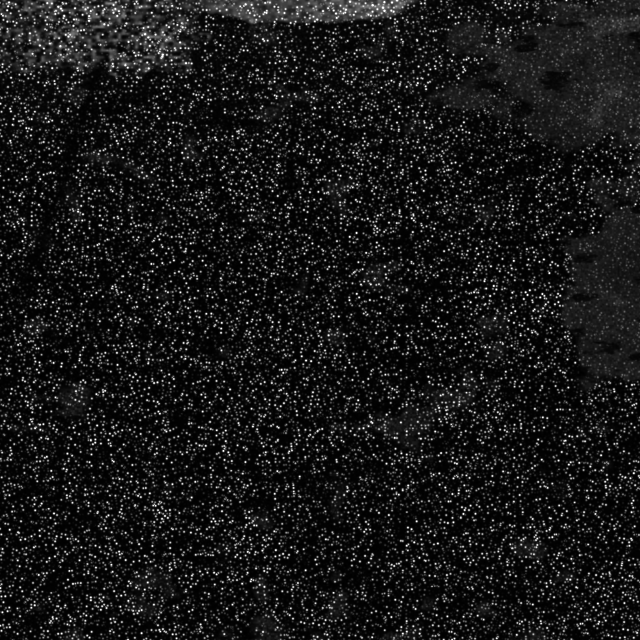
Give the GLSL for this texture, as a Shadertoy shader.

```glsl
// Dark weathered stone sprinkled with fine pale grains, grey patches and a dark scratch

const float GRAIN_CELLS = 256.0;
const float GRAIN_RADIUS = 0.43;   // in grain cells
const float GRAIN_PEAK = 1.2;
const float GRAIN_RARITY = 6.0;    // higher leaves fewer bright grains
const float BASE_TONE = 0.012;

vec3 hash3(vec2 p) {
    vec3 q = fract(p.xyx * vec3(0.1031, 0.1030, 0.0973));
    q += dot(q, q.yxz + 33.33);
    return fract((q.xxy + q.yzz) * q.zyx);
}

float valueNoise(vec2 p) {
    vec2 cell = floor(p);
    vec2 f = fract(p);
    f = f * f * (3.0 - 2.0 * f);
    float low = mix(hash3(cell).x, hash3(cell + vec2(1, 0)).x, f.x);
    float high = mix(hash3(cell + vec2(0, 1)).x, hash3(cell + vec2(1, 1)).x, f.x);
    return mix(low, high, f.y);
}

float fbm(vec2 p) {
    float sum = 0.0;
    float weight = 0.53;
    for (int i = 0; i < 4; i++) {
        sum += weight * valueNoise(p);
        p = p * 2.03 + 17.7;
        weight *= 0.5;
    }
    return sum;
}

// Brightest of the jittered soft dots around a point
float grains(vec2 uv, float cells, float radius, float rarity) {
    vec2 p = uv * cells;
    vec2 home = floor(p);
    float light = 0.0;
    for (int y = -1; y <= 1; y++) {
        for (int x = -1; x <= 1; x++) {
            vec2 cell = home + vec2(x, y);
            vec3 rnd = hash3(cell + 11.0);
            vec2 offset = (p - cell - rnd.xy) / radius;
            light = max(light, pow(rnd.z, rarity) * exp(-dot(offset, offset)));
        }
    }
    return light;
}

// Ellipse with a ragged outline: 1 inside, 0 outside
float patchMask(vec2 uv, vec2 center, vec2 radii, float ragged) {
    float d = length((uv - center) / radii) + ragged;
    return 1.0 - smoothstep(0.88, 1.06, d);
}

// Soft line around zero distance
float stroke(float d, float width) {
    return exp(-d * d / (width * width));
}

void mainImage(out vec4 fragColor, in vec2 fragCoord) {
    vec2 uv = fragCoord / iResolution.y;
    float broad = fbm(uv * vec2(9.0, 14.0));
    float ragged = 1.3 * (fbm(uv * vec2(14.0, 20.0) + 5.0) - 0.5);
    float fine = valueNoise(uv * 330.0);

    // Regions: smooth grey slabs on the right, rough corner and bright rim on top
    float slab = patchMask(uv, vec2(0.92, 0.89), vec2(0.19, 0.105), ragged);
    slab = max(slab, patchMask(uv, vec2(0.98, 0.56), vec2(0.10, 0.14), ragged));
    float corner = patchMask(uv, vec2(0.06, 1.0), vec2(0.30, 0.11), ragged);
    float rim = patchMask(uv, vec2(0.46, 1.0), vec2(0.19, 0.035), 0.6 * ragged);
    float upper = smoothstep(0.65, 1.0, uv.y);

    // Flat dark flecks and a slanted scratch
    float flecks = smoothstep(0.62, 0.76, fbm(uv * vec2(22.0, 52.0) + 31.0));
    float scratchX = 0.02 + 0.345 * (uv.y - 0.5) + 0.02 * (broad - 0.5);
    float scratch = stroke(uv.x - scratchX, 0.011)
        * smoothstep(0.42, 0.56, uv.y) * (1.0 - smoothstep(0.89, 0.95, uv.y));
    float shade = (1.0 - 0.8 * flecks) * (1.0 - 0.85 * scratch);

    // Faint grey spots and one curved vein
    float spots = smoothstep(0.64, 0.78, fbm(uv * vec2(17.0, 21.0) + 73.0));
    float veinY = 0.755 - 3.2 * pow(uv.x - 0.13, 2.0);
    float vein = stroke(uv.y - veinY, 0.008)
        * smoothstep(0.12, 0.15, uv.x) * (1.0 - smoothstep(0.21, 0.26, uv.x));
    float haze = 0.07 * spots + 0.09 * vein + 0.035 * upper * broad;
    haze *= 0.5 + fine;

    // Grains, calmer on the slabs
    float grainGain = GRAIN_PEAK * mix(0.78, 1.12, broad) * (1.0 - 0.7 * slab);
    float light = grains(uv, GRAIN_CELLS, GRAIN_RADIUS, GRAIN_RARITY) * grainGain;
    float tone = BASE_TONE * fine + (light + haze) * shade;

    // Slab fill, coarse corner mottling and rim glow
    tone += slab * (0.065 + 0.05 * fine) * mix(0.6, 1.3, broad) * shade;
    float mottle = valueNoise(uv * vec2(150.0, 190.0) + 9.0);
    tone += corner * 0.42 * mottle * mottle * smoothstep(0.25, 0.6, broad + 0.4 * uv.x);
    tone += rim * (0.12 + 0.3 * mottle) * mix(0.6, 1.2, broad);

    fragColor = vec4(vec3(clamp(tone, 0.0, 1.0)), 1.0);
}
```
